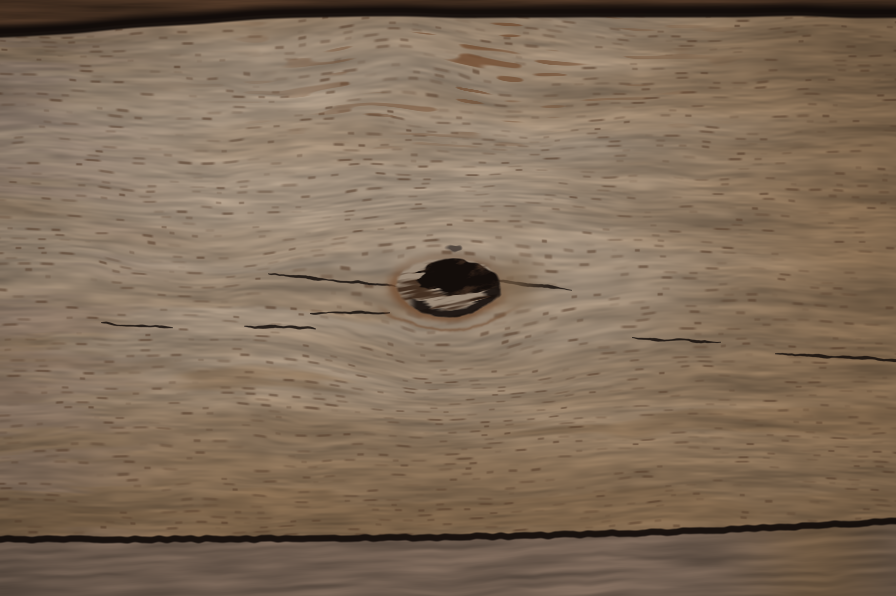
Reproduce this texture procedurally as a WebGL 2 fragment shader.

```glsl
#version 300 es
precision highp float;
uniform vec2 u_resolution;
out vec4 outColor;

const vec3 PALE = vec3(0.61, 0.545, 0.475);
const vec3 TAN = vec3(0.54, 0.455, 0.365);
const vec3 HONEY = vec3(0.48, 0.38, 0.275);
const vec3 SHADE = vec3(0.43, 0.37, 0.34);
const vec3 BROWN = vec3(0.33, 0.23, 0.16);
const vec3 RUST = vec3(0.45, 0.30, 0.19);
const vec3 DARK = vec3(0.075, 0.05, 0.04);
const vec2 KNOT = vec2(0.752, 0.519);
const vec2 KNOT_SIZE = vec2(0.085, 0.048);
const vec2 HOLE = vec2(0.769, 0.535);
const vec2 HOLE_SIZE = vec2(0.065, 0.03);
const vec2 GRAIN = vec2(11.0, 130.0);
const vec2 PORE_CELLS = vec2(26.0, 115.0);
const float PORE_CHANCE = 0.4;
const float GRAIN_DEPTH = 0.27;
// Drying cracks: start and end
const vec4 CRACKS[7] = vec4[7](
  vec4(0.45, 0.541, 0.67, 0.519), vec4(0.825, 0.530, 0.96, 0.514),
  vec4(0.52, 0.474, 0.655, 0.476), vec4(0.41, 0.452, 0.53, 0.449),
  vec4(0.17, 0.457, 0.29, 0.449), vec4(1.06, 0.433, 1.21, 0.426),
  vec4(1.30, 0.406, 1.55, 0.394));

float hash(vec2 p) { return fract(sin(dot(p, vec2(127.1, 311.7))) * 43758.5453); }

float bell(float x) { return exp(-x * x); }

float noise(vec2 p) {
  vec2 i = floor(p), f = fract(p);
  f = f * f * (3.0 - 2.0 * f);
  return mix(mix(hash(i), hash(i + vec2(1, 0)), f.x),
             mix(hash(i + vec2(0, 1)), hash(i + vec2(1, 1)), f.x), f.y);
}

float fbm(vec2 p) {
  float sum = 0.0, amp = 0.53;
  for (int i = 0; i < 4; i++, amp *= 0.5, p = p * 2.03 + 17.3) sum += amp * noise(p);
  return sum;
}

vec2 rotate(vec2 p, float a) { return mat2(cos(a), -sin(a), sin(a), cos(a)) * p; }

// Tapered, wandering split
float crack(vec2 p, vec4 ends, float px) {
  float t = (p.x - ends.x) / (ends.z - ends.x);
  float y = mix(ends.y, ends.w, t) + 0.007 * (fbm(vec2(p.x * 35.0, ends.y * 90.0)) - 0.5);
  float width = 0.0022 * sqrt(max(4.0 * t * (1.0 - t), 0.0)) * (0.3 + noise(p.xx * 40.0));
  return step(abs(t - 0.5), 0.5) * (1.0 - smoothstep(width - 0.5 * px, width + px, abs(p.y - y)));
}

// Short dark pores, staggered from row to row
float pores(vec2 p) {
  vec2 g = p * PORE_CELLS;
  g.x += 9.0 * hash(vec2(floor(g.y), 2.0));
  vec2 id = floor(g), f = abs(fract(g) - 0.5);
  float reach = mix(0.15, 0.48, hash(id + 3.1));
  return smoothstep(reach, reach * 0.4, f.x) * smoothstep(0.4, 0.05, f.y)
    * step(hash(id), PORE_CHANCE) * hash(id + 5.3);
}

void main() {
  float px = 1.0 / u_resolution.y;
  vec2 p = gl_FragCoord.xy * px, d = p - KNOT;

  // Grain coordinate that parts around the knot and arches near the top
  float flow = d.y * (1.0 - 0.65 * exp(-dot(d * d, vec2(22.0, 55.0))));
  flow -= 0.028 * bell((p.x - 0.65) / 0.16) * smoothstep(0.62, 0.95, p.y);
  flow += 0.05 * (fbm(p * vec2(2.6, 5.0)) - 0.5) + 0.05 * d.x * d.y;
  vec2 g = vec2(p.x, flow);
  float fine = mix(noise(g * GRAIN), noise(g * GRAIN * vec2(2.7, 1.7) + 9.0), 0.5);
  float mid = fbm(g * vec2(4.0, 42.0) + 4.0);
  float broad = fbm(g * vec2(2.0, 13.0) + 21.0);

  // Board colour in soft daylight
  float light = exp(-dot(pow(abs(p - vec2(0.62, 0.62)), vec2(2.0)), vec2(0.9, 4.0)));
  vec3 col = mix(TAN, PALE, smoothstep(0.3, 1.0, light + 0.9 * (broad - 0.5)));
  float warm = max(smoothstep(0.4, 0.1, p.y), smoothstep(0.95, 1.5, p.x));
  col = mix(col, HONEY, 0.72 * warm);
  col = mix(col, HONEY, 0.6 * smoothstep(0.52, 0.62, broad) * smoothstep(0.65, 0.35, p.y));
  col = mix(col, SHADE, 0.5 * smoothstep(0.4, 0.0, p.x) * smoothstep(0.4, 0.65, mid));
  col *= 1.0 + GRAIN_DEPTH * (fine - 0.5) + 0.34 * (mid - 0.5);
  col = mix(col, BROWN, 0.6 * pores(g));
  float splits = smoothstep(0.74, 0.86, noise(g * vec2(14.0, 120.0) + 40.0));
  col = mix(col, RUST, 0.8 * splits * smoothstep(0.68, 0.9, p.y) * bell((p.x - 0.8) / 0.3));
  for (int i = 0; i < 7; i++) col = mix(col, DARK, 0.85 * crack(p, CRACKS[i], px));

  // Stained collar and lip of the knot
  vec2 k = d / KNOT_SIZE;
  float ring = length(k) + 0.2 * (fbm(p * 32.0) - 0.5);
  float aa = 1.5 * px / KNOT_SIZE.y;
  float low = smoothstep(0.6, -0.5, k.y + 0.4 * k.x);
  col = mix(col, RUST, bell((ring - 1.06) / 0.15) * mix(0.25, 0.75, low));
  col = mix(col, RUST, 0.55 * bell((ring - 1.5) / 0.06) * smoothstep(-0.5, -1.2, k.y));
  col = mix(col, HONEY, 0.6 * bell(length(d - vec2(0.108, 0.0)) / 0.042));

  // Worn streaks, dark rim and hollow
  vec2 s = rotate(d, 0.2);
  float streak = mix(noise(s * vec2(20.0, 170.0) + 5.0), noise(s * vec2(45.0, 330.0)), 0.4);
  vec3 worn = mix(BROWN * 0.8, PALE, smoothstep(0.2, 0.62, streak));
  col = mix(col, worn, smoothstep(1.0 + aa, 1.0 - aa, ring));
  float rim = smoothstep(0.74, 0.86, ring + 0.25 * (streak - 0.5)) * smoothstep(1.06, 0.98, ring);
  rim *= smoothstep(0.1, -0.2, k.y - 0.35 * k.x) * smoothstep(-0.85, -0.6, k.x);
  col = mix(col, DARK, 0.9 * rim);
  float hole = length(rotate(p - HOLE, -0.12) / HOLE_SIZE) + 0.2 * (noise(p * 80.0) - 0.5);
  hole += 0.7 * (streak - 0.5) * smoothstep(0.015, -0.02, p.y - HOLE.y + 0.3 * d.x);
  vec3 hollow = mix(DARK, BROWN, 0.6 * smoothstep(0.5, 0.8, fbm(s * vec2(30.0, 80.0))));
  col = mix(col, hollow, smoothstep(1.06, 0.92, hole));
  float chip = length((p - vec2(0.759, 0.584)) * vec2(0.8, 1.8)) + 0.012 * (noise(p * 110.0) - 0.5);
  col = mix(col, SHADE * 0.55, 0.8 * smoothstep(0.012, 0.006, chip));

  // Neighbouring boards and the gaps between them
  float top = p.y - mix(0.941, 0.976, smoothstep(-0.1, 0.62, p.x)) - 0.004 * noise(vec2(p.x * 9.0, 2.0));
  float bottom = p.y - 0.095 - 0.009 * pow(p.x, 3.0) - 0.003 * (noise(vec2(p.x * 75.0, 6.0)) - 0.5);
  vec3 upper = BROWN * (0.5 + 0.7 * fbm(p * vec2(5.0, 80.0)));
  col = mix(col, mix(DARK, upper, smoothstep(0.004, 0.022, top)), smoothstep(-px, px, top));
  vec2 q = vec2(p.x, p.y - 0.05 * p.x + 0.03 * fbm(p * 5.0));
  float lowGrain = mix(fbm(q * vec2(6.0, 65.0)), noise(q * GRAIN), 0.45);
  vec3 lower = mix(SHADE, HONEY, 0.3 + 0.6 * bell((p.x - 1.38) / 0.12)) * (0.68 + 0.6 * lowGrain);
  col = mix(col, lower, smoothstep(px, -px, bottom));
  float gap = max(smoothstep(0.009, 0.004, abs(top)), smoothstep(0.0075, 0.0035, abs(bottom)));
  col = mix(col, DARK, 0.95 * gap);

  // Corner falloff
  vec2 v = 2.0 * gl_FragCoord.xy / u_resolution - 1.0;
  outColor = vec4(col * (1.0 - 0.14 * smoothstep(0.7, 2.0, dot(v, v))), 1.0);
}
```
